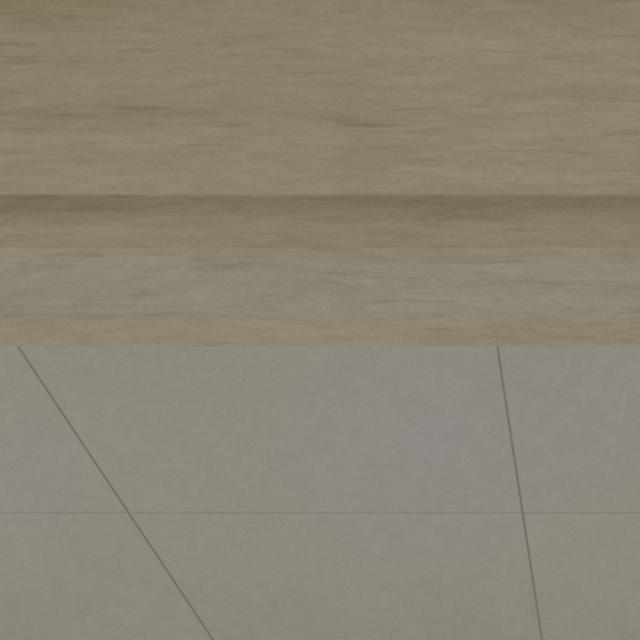
Reproduce this texture procedurally as a Shadertoy shader.

```glsl
// Pale wooden step with a shaded ledge above a floor of grey stone tiles.

const float LEDGE_Y = 0.696;    // front edge of the upper board
const float BOARD_Y = 0.614;    // seam between shaded and lit lower board
const float FLOOR_Y = 0.459;    // where wood meets stone
const float GROUT_Y = 0.199;    // horizontal tile joint
const vec2 JOINT_TOP = vec2(0.028, 0.777);      // slanted joints at FLOOR_Y
const vec2 JOINT_BOTTOM = vec2(0.333, 0.847);   // slanted joints at the base
const float JOINT_WIDTH = 0.0018;

const vec3 WOOD_LIGHT = vec3(0.552, 0.516, 0.434);
const vec3 WOOD_BROWN = vec3(0.512, 0.461, 0.362);
const vec3 WOOD_GREY = vec3(0.551, 0.524, 0.456);
const vec3 WOOD_SHADE = vec3(0.482, 0.440, 0.362);
const vec3 STONE = vec3(0.549, 0.539, 0.498);
const vec3 STONE_COOL = vec3(0.560, 0.541, 0.520);
const vec3 JOINT_COLOUR = vec3(0.430, 0.414, 0.362);

float hash(vec2 p) {
    vec3 q = fract(vec3(p.xyx) * 0.1031);
    q += dot(q, q.yzx + 33.33);
    return fract((q.x + q.y) * q.z);
}

float noise(vec2 p) {
    vec2 i = floor(p), f = fract(p);
    f = f * f * (3.0 - 2.0 * f);
    return mix(mix(hash(i), hash(i + vec2(1, 0)), f.x),
               mix(hash(i + vec2(0, 1)), hash(i + vec2(1, 1)), f.x), f.y);
}

float fbm(vec2 p) {
    float sum = 0.0, amp = 0.5;
    for (int i = 0; i < 4; i++) {
        sum += amp * noise(p);
        p = p * 2.03 + 17.1;
        amp *= 0.5;
    }
    return sum / 0.9375;
}

// Soft elliptical spot, 1 at its centre
float spot(vec2 p, vec2 centre, vec2 radius) {
    vec2 d = (p - centre) / radius;
    return exp(-dot(d, d));
}

// Fine grain stretched along the boards, centred on zero
float woodGrain(vec2 p) {
    p.y += 0.02 * (fbm(p * vec2(3.0, 7.0)) - 0.5);
    float broad = fbm(p * vec2(2.5, 50.0)) - 0.5;
    float fine = fbm(p * vec2(22.0, 150.0) + 40.0) - 0.5;
    float pores = noise(p * vec2(90.0, 240.0)) - 0.5;
    float streak = smoothstep(0.62, 0.85, fbm(p * vec2(9.0, 130.0) + 9.0));
    return 0.035 * broad + 0.048 * fine + 0.016 * pores - 0.03 * streak;
}

vec3 upperBoard(vec2 p) {
    float brown = 0.6 * smoothstep(0.91, 1.01, p.y) * (1.1 - 0.4 * p.x);
    brown += 0.50 * spot(p, vec2(0.25, 0.822), vec2(0.45, 0.024));
    brown += 0.35 * spot(p, vec2(0.0, 0.90), vec2(0.25, 0.12));
    brown += 0.25 * spot(p, vec2(0.60, 0.765), vec2(0.07, 0.02));
    brown += 0.28 * (fbm(p * vec2(2.5, 16.0)) - 0.5);
    vec3 col = mix(WOOD_LIGHT, WOOD_BROWN, clamp(brown, 0.0, 1.0));
    float knot = spot(p, vec2(0.575, 0.804), vec2(0.04, 0.003));
    knot += 0.5 * spot(p, vec2(0.36, 0.803), vec2(0.03, 0.003));
    return col - 0.07 * knot;
}

vec3 lowerBoard(vec2 p) {
    vec3 lit = mix(WOOD_GREY, WOOD_LIGHT, smoothstep(0.53, FLOOR_Y, p.y));
    lit -= 0.02 * spot(p, vec2(0.1, 0.507), vec2(0.3, 0.004));
    // Shaded strip, darkest right under the ledge
    float depth = (LEDGE_Y - p.y) / (LEDGE_Y - BOARD_Y);
    vec3 strip = mix(WOOD_SHADE, mix(WOOD_BROWN, WOOD_LIGHT, 0.62),
                     smoothstep(0.05, 0.70, depth));
    float stain = spot(p, vec2(0.70, 0.665), vec2(0.10, 0.025))
                + 0.8 * spot(p, vec2(0.0, 0.665), vec2(0.12, 0.012));
    strip -= 0.02 * stain;
    return mix(strip, lit, smoothstep(BOARD_Y + 0.003, BOARD_Y - 0.004, p.y));
}

vec3 stoneFloor(vec2 p, float aa) {
    float cool = 0.9 * spot(p, vec2(0.66, 0.31), vec2(0.20, 0.17))
               + 0.7 * spot(p, vec2(0.95, 0.38), vec2(0.16, 0.12))
               + 0.4 * spot(p, vec2(0.05, 0.26), vec2(0.12, 0.12));
    vec3 col = mix(STONE, STONE_COOL, clamp(cool, 0.0, 1.0));
    col += 0.018 * (fbm(p * 7.0) - 0.5) + 0.022 * (fbm(p * 70.0) - 0.5);
    col -= 0.012 * smoothstep(0.18, 0.0, p.y);

    // Slanted joints, measured across each line
    float t = (FLOOR_Y - p.y) / FLOOR_Y;
    vec2 slope = (JOINT_BOTTOM - JOINT_TOP) / FLOOR_Y;
    vec2 dist = abs(p.x - mix(JOINT_TOP, JOINT_BOTTOM, t)) / sqrt(1.0 + slope * slope);
    float soft = max(aa, 0.0017);
    float joint = 1.0 - smoothstep(JOINT_WIDTH - soft, JOINT_WIDTH + soft, min(dist.x, dist.y));
    float grout = 1.0 - smoothstep(0.0, 0.0015 + aa, abs(p.y - GROUT_Y));
    col -= 0.045 * grout * (0.5 + 0.6 * noise(p * vec2(90.0, 3.0)));
    return mix(col, JOINT_COLOUR, 0.8 * joint);
}

void mainImage(out vec4 fragColor, in vec2 fragCoord) {
    vec2 p = fragCoord / iResolution.xy;
    float aa = 1.0 / iResolution.y;

    float ledge = LEDGE_Y + 0.002 * (noise(vec2(p.x * 30.0, 2.0)) - 0.5);
    vec3 wood = mix(lowerBoard(p), upperBoard(p), smoothstep(ledge - 0.005, ledge + 0.003, p.y));
    wood += woodGrain(p);
    wood -= 0.022 * spot(p, vec2(0.4, BOARD_Y), vec2(0.7, 0.002)) * noise(p * vec2(25.0, 3.0));

    vec3 col = mix(stoneFloor(p, aa), wood, smoothstep(FLOOR_Y - 1.5 * aa, FLOOR_Y + 1.5 * aa, p.y));
    col += 0.016 * (noise(p * 300.0) - 0.5);
    fragColor = vec4(col, 1.0);
}
```
